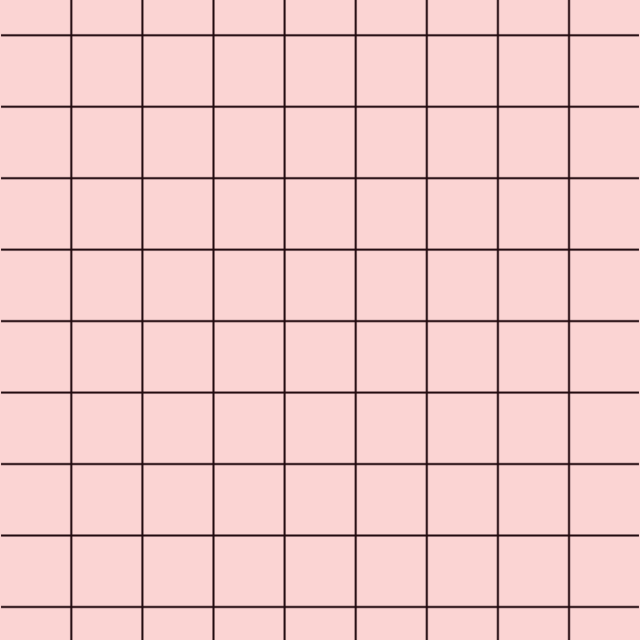
Reproduce this pattern procedurally as a three.js fragment shader.

```glsl
// Thin dark grid on a flat pale pink ground, nine cells across.
// Each axis finds its distance to the nearest ruled line; a soft-edged
// stroke is drawn there, and the horizontal rules stop just short of the sides.

varying vec2 vUv;

const vec3 GROUND_COLOR = vec3(0.984, 0.831, 0.828);
const vec3 LINE_COLOR = vec3(0.13, 0.04, 0.06);

const vec2 PITCH = vec2(0.1111, 0.11166);        // spacing of the rules
const vec2 FIRST_LINE = vec2(0.1114, 0.0516);    // leftmost and lowest rule
const vec2 LAST_INDEX = vec2(7.0, 8.0);          // index of the final rule

const float HALF_WIDTH = 0.0016;
const float EDGE_SOFTNESS = 0.0016;
const float SIDE_GAP = 0.0016;                   // bare strip beside the rules

// Distance on each axis to the nearest rule that exists.
vec2 distanceToRules(vec2 p) {
  vec2 index = clamp(floor((p - FIRST_LINE) / PITCH + 0.5), vec2(0.0), LAST_INDEX);
  return abs(p - FIRST_LINE - index * PITCH);
}

// Coverage of a stroke, fading evenly to either side of its edge.
vec2 strokeCoverage(vec2 distance) {
  return 1.0 - smoothstep(HALF_WIDTH - EDGE_SOFTNESS, HALF_WIDTH + EDGE_SOFTNESS, distance);
}

void main() {
  vec2 stroke = strokeCoverage(distanceToRules(vUv));

  // Trim the ends of the horizontal rules.
  float sideDistance = min(vUv.x, 1.0 - vUv.x);
  stroke.y *= smoothstep(SIDE_GAP - 0.001, SIDE_GAP + 0.001, sideDistance);

  // Union of both directions, so crossings stay solid.
  float ink = 1.0 - (1.0 - stroke.x) * (1.0 - stroke.y);
  gl_FragColor = vec4(mix(GROUND_COLOR, LINE_COLOR, ink), 1.0);
}
```
